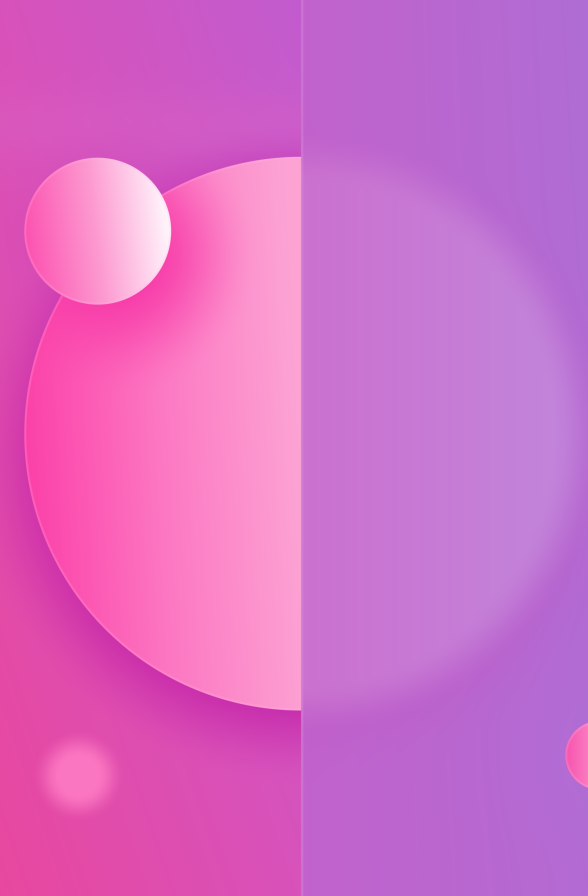
Reproduce this background procedurally as a WebGL 2 fragment shader.

```glsl
#version 300 es
precision highp float;
// Glossy pink discs over a magenta-violet gradient, half hidden by frosted glass.
// Discs are distance functions with soft drop shadows; the glass pane repeats
// the large disc with a wide, blurred edge. Units are canvas heights.
uniform vec2 u_resolution;
out vec4 fragColor;

float circle(vec2 p, vec2 center, float radius) {
    return length(p - center) - radius;
}

// Coverage of a shape whose edge fades over the given half width.
float coverage(float dist, float softness) {
    return 1.0 - smoothstep(-softness, softness, dist);
}

// Three-stop gradient for t in 0..1.
vec3 ramp(vec3 a, vec3 b, vec3 c, float t) {
    t = clamp(t, 0.0, 1.0) * 2.0;
    return mix(mix(a, b, min(t, 1.0)), c, max(t - 1.0, 0.0));
}

// Smooth disc with a thin pale rim.
vec3 paintDisc(vec3 base, vec3 fill, float dist, float pixel) {
    float rim = 1.0 - smoothstep(0.0, 0.0025, abs(dist + 0.001));
    fill = mix(fill, vec3(1.0, 0.72, 0.91), 0.25 * rim);
    return mix(base, fill, coverage(dist, 0.75 * pixel));
}

void main() {
    float pixel = 1.0 / u_resolution.y;
    vec2 p = gl_FragCoord.xy * pixel;
    float width = u_resolution.x * pixel;
    float paneX = 0.512 * width;
    vec2 bigCenter = vec2(paneX, 0.516);
    vec2 smallCenter = vec2(0.109, 0.742);
    vec2 dotCenter = vec2(width + 0.013, 0.157);
    float big = circle(p, bigCenter, 0.309);
    float small = circle(p, smallCenter, 0.082);

    // Background: pink at lower left, violet at upper right
    vec3 color = ramp(vec3(0.91, 0.28, 0.62), vec3(0.845, 0.32, 0.73),
                      vec3(0.76, 0.36, 0.81), 0.5 * (p.x / paneX + p.y));
    color = mix(color, vec3(0.85, 0.38, 0.77), 0.35 * exp(-pow((p.y - 0.86) / 0.04, 2.0)));

    // Large disc and its shadow
    float bigShadow = coverage(circle(p, bigCenter - vec2(0.0, 0.022), 0.309), 0.065);
    color = mix(color, vec3(0.76, 0.12, 0.65), 0.9 * bigShadow);
    float across = (p.x - 0.026 + 0.05 * (p.y - 0.516)) / 0.309;
    vec3 bigFill = ramp(vec3(0.985, 0.25, 0.66), vec3(0.99, 0.47, 0.76),
                        vec3(0.99, 0.64, 0.83), across);

    // The small disc casts a shadow on the large one
    float smallShadow = coverage(circle(p, smallCenter + vec2(0.022, -0.026), 0.088), 0.075);
    bigFill = mix(bigFill, vec3(0.965, 0.2, 0.65), 0.95 * smallShadow);
    color = mix(color, vec3(0.77, 0.22, 0.72), 0.3 * smallShadow);
    color = paintDisc(color, bigFill, big, pixel);

    // Small disc, nearly white on its right side
    float sheen = (p.x - 0.027 + 0.12 * (p.y - 0.742)) / 0.164;
    vec3 smallFill = ramp(vec3(0.99, 0.32, 0.69), vec3(0.99, 0.61, 0.82),
                          vec3(1.0, 0.97, 0.99), sheen);
    color = paintDisc(color, smallFill, small, pixel);

    // Out-of-focus spot
    float spot = coverage(circle(p, vec2(0.088, 0.134), 0.036), 0.016);
    color = mix(color, vec3(0.99, 0.47, 0.76), 0.95 * spot);

    // Frosted pane with the blurred half of the large disc
    float s = clamp((p.x - paneX) / (width - paneX), 0.0, 1.0);
    vec3 pane = mix(vec3(0.76, 0.385, 0.80), vec3(0.685, 0.425, 0.83),
                    s * mix(0.8, 1.0, p.y));
    float paneShadow = coverage(circle(p, bigCenter - vec2(0.0, 0.022), 0.315), 0.06);
    pane = mix(pane, vec3(0.74, 0.355, 0.785), 0.65 * paneShadow);
    float haze = coverage(big, 0.03);
    pane = mix(pane, mix(vec3(0.795, 0.44, 0.81), vec3(0.755, 0.525, 0.86), s), haze);
    float halo = exp(-pow(length(p - dotCenter) / 0.08, 2.0));
    pane = mix(pane, vec3(0.69, 0.43, 0.84), 0.6 * halo);

    // Lit edge of the pane
    float edge = exp(-pow((p.x - paneX - 0.001) / 0.0016, 2.0));
    pane = mix(pane, vec3(0.86, 0.58, 0.87), 0.4 * edge);
    color = mix(color, pane, smoothstep(-0.75 * pixel, 0.75 * pixel, p.x - paneX));

    // Dot cut off by the right border
    vec3 dotFill = mix(vec3(0.96, 0.32, 0.68), vec3(0.99, 0.56, 0.79),
                       clamp((p.x - width + 0.026) / 0.04, 0.0, 1.0));
    color = paintDisc(color, dotFill, circle(p, dotCenter, 0.0385), pixel);

    fragColor = vec4(color, 1.0);
}
```
